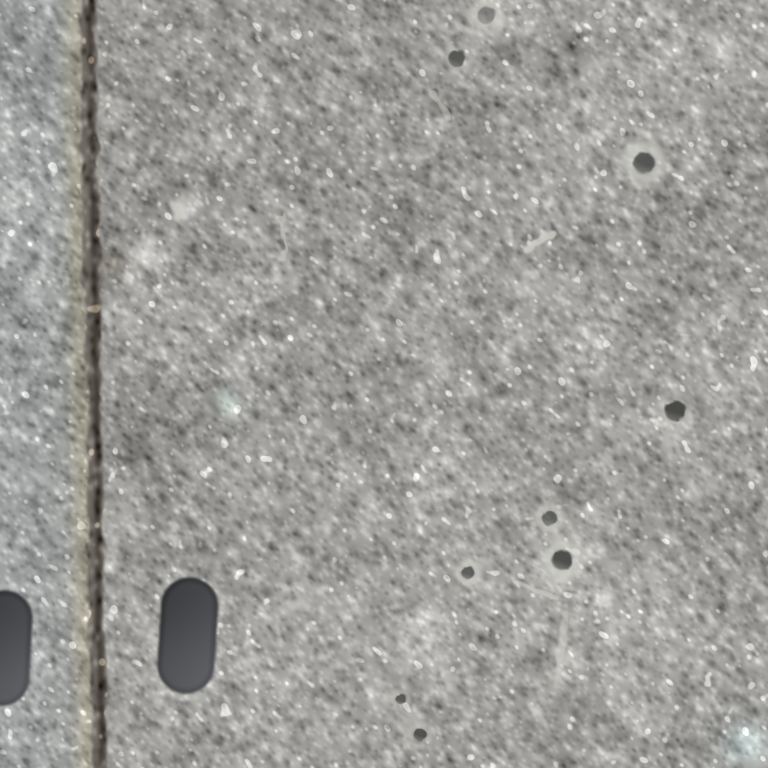
Give the GLSL for this texture, as a three.js fragment shader.

```glsl
// Weathered concrete slab: a dirty vertical joint, two rounded slots, small
// air holes with pale rims, and scuffs. The grain is layered cellular noise:
// soft random dabs, one per cell, stretched along a falling diagonal.

varying vec2 vUv;

vec3 hash3(vec2 cell) {
  vec3 p = fract(cell.xyx * vec3(0.1031, 0.1030, 0.0973));
  p += dot(p, p.yxz + 33.33);
  return fract((p.xxy + p.yzz) * p.zyx);
}

// Sum of signed soft dabs scattered one per cell, roughly -1 to 1.
float dabs(vec2 p) {
  vec2 cell = floor(p);
  float sum = 0.0;
  for (int j = -1; j <= 1; j++) {
    for (int i = -1; i <= 1; i++) {
      vec2 c = cell + vec2(float(i), float(j));
      vec3 h = hash3(c + 200.0);
      vec2 d = p - c - h.xy;
      sum += (h.z * 2.0 - 1.0) * exp(-5.0 * dot(d, d));
    }
  }
  return sum;
}

float capsule(vec2 p, vec2 a, vec2 b, float radius) {
  vec2 ab = b - a;
  float t = clamp(dot(p - a, ab) / dot(ab, ab), 0.0, 1.0);
  return length(p - a - ab * t) - radius;
}

float glow(vec2 p, vec2 center, vec2 size) {
  vec2 d = (p - center) / size;
  return exp(-dot(d, d));
}

// Pale ragged streak between two points.
void scuff(inout vec3 col, vec2 p, vec2 a, vec2 b, float width, float strength) {
  float d = capsule(p, a, b, 0.0);
  col = mix(col, vec3(0.82, 0.82, 0.79), strength * (1.0 - smoothstep(0.3 * width, width, d)));
}

// Air hole: pale halo, dark pit, lit lower edge.
void hole(inout vec3 col, vec2 p, vec2 center, float radius, float halo, float depth) {
  vec2 d = p - center;
  float r = length(d);
  float ring = exp(-pow((r - 1.4 * radius) / (0.6 * radius), 2.0));
  col = mix(col, vec3(0.80, 0.80, 0.77), halo * ring);
  float shade = 0.29 + 0.14 * smoothstep(0.0, radius, -d.y - 0.3 * d.x);
  float pit = 1.0 - smoothstep(0.75 * radius, 1.1 * radius, r);
  col = mix(col, vec3(shade, shade, shade * 0.98), pit * depth);
}

// Recessed slot with a dark upper wall and a lighter floor.
void slot(inout vec3 col, vec2 p, vec2 top, vec2 bottom, float radius) {
  float d = capsule(p, top, bottom, radius);
  col += 0.06 * exp(-pow((d - 0.006) / 0.005, 2.0));
  float drop = smoothstep(top.y + radius, bottom.y - radius, p.y);
  float lit = 0.26 + 0.10 * drop + 0.8 * (p.x - top.x);
  lit -= 0.05 * smoothstep(-0.010, -0.002, d);
  col = mix(col, lit * vec3(0.98, 1.0, 1.04), 1.0 - smoothstep(-0.003, 0.003, d));
}

void main() {
  vec2 p = vUv;
  vec2 diag = vec2(p.x - p.y, p.x + p.y) * 0.7071;

  // Slab tone: broad stains, mottling, slanted grain and bright flecks
  float mottle = dabs(p * 26.0 + 7.0);
  float grain = dabs(diag * vec2(60.0, 105.0));
  float fine = dabs(diag * vec2(125.0, 180.0) + 31.0);
  float tone = 0.612 + 0.05 * dabs(p * 7.0) + 0.07 * mottle + 0.14 * grain + 0.11 * fine;
  tone += 0.22 * smoothstep(0.50, 0.95, dabs(diag * vec2(72.0, 95.0) + 57.0));
  tone += 0.025 * (1.0 - smoothstep(0.0, 0.45, p.y));
  vec3 col = tone * vec3(1.005, 1.0, 0.98);
  col += vec3(-0.010, 0.004, 0.010) * (1.0 - smoothstep(0.06, 0.12, p.x));

  // Pale and dark stains
  vec2 rag = p + 0.006 * vec2(grain, mottle);
  col += 0.12 * glow(rag, vec2(0.56, 0.19), vec2(0.035, 0.045));
  col += 0.09 * glow(rag, vec2(0.735, 0.275), vec2(0.045, 0.04));
  col += 0.08 * glow(rag, vec2(0.63, 0.975), vec2(0.05, 0.03));
  col += 0.08 * glow(rag, vec2(0.87, 0.44), vec2(0.03, 0.04));
  col += 0.20 * glow(rag, vec2(0.190, 0.668), vec2(0.018, 0.025));
  col += vec3(0.12, 0.16, 0.15) * glow(rag, vec2(0.297, 0.477), vec2(0.016, 0.014));
  col += vec3(0.08, 0.13, 0.14) * glow(rag, vec2(0.970, 0.030), vec2(0.030, 0.025));
  col -= 0.13 * glow(rag, vec2(0.915, 0.028), vec2(0.025, 0.015));
  col -= 0.06 * glow(rag, vec2(0.25, 0.66), vec2(0.04, 0.03));
  scuff(col, rag, vec2(0.233, 0.732), vec2(0.236, 0.724), 0.016, 0.85);

  // Scratches
  scuff(col, rag, vec2(0.686, 0.676), vec2(0.716, 0.695), 0.008, 0.8);
  scuff(col, rag, vec2(0.368, 0.720), vec2(0.369, 0.665), 0.005, 0.5);
  scuff(col, rag, vec2(0.671, 0.241), vec2(0.725, 0.223), 0.005, 0.6);
  scuff(col, rag, vec2(0.736, 0.200), vec2(0.727, 0.108), 0.007, 0.5);
  scuff(col, rag, vec2(0.560, 0.878), vec2(0.583, 0.844), 0.005, 0.5);

  // Joint: uneven edges, tan fringe, gritty dark fill
  float across = p.x - mix(0.130, 0.1145, p.y) - 0.003 * dabs(vec2(3.0, p.y * 22.0));
  float halfWidth = 0.0105 + 0.005 * dabs(vec2(9.0, p.y * 45.0)) + 0.004 * glow(p, vec2(p.x, 0.66), vec2(1.0, 0.04));
  float grit = dabs(p * vec2(120.0, 85.0) + 13.0);
  col += vec3(0.02, 0.01, -0.035) * exp(-pow((across + 0.018) / 0.014, 2.0));
  col -= vec3(0.09, 0.10, 0.12) * glow(rag, vec2(0.145, 0.655), vec2(0.022, 0.025));
  float core = exp(-pow((across - 0.003) / 0.005, 2.0));
  vec3 fill = vec3(0.43, 0.41, 0.385) - 0.15 * core + 0.17 * grit;
  fill += vec3(0.28, 0.25, 0.21) * smoothstep(0.45, 0.85, dabs(p * vec2(75.0, 60.0) + 41.0));
  col = mix(col, fill, 1.0 - smoothstep(halfWidth - 0.004, halfWidth + 0.003, abs(across)));

  // Slots
  slot(col, p, vec2(0.247, 0.211), vec2(0.242, 0.134), 0.037);
  slot(col, p, vec2(0.006, 0.195), vec2(0.002, 0.117), 0.036);

  // Air holes
  vec2 chip = p + 0.002 * vec2(grain, fine);
  hole(col, chip, vec2(0.595, 0.924), 0.012, 0.25, 0.85);
  hole(col, chip, vec2(0.633, 0.980), 0.012, 0.45, 0.50);
  hole(col, chip, vec2(0.839, 0.788), 0.015, 0.65, 0.85);
  hole(col, chip, vec2(0.879, 0.465), 0.014, 0.30, 1.00);
  hole(col, chip, vec2(0.716, 0.325), 0.010, 0.60, 0.75);
  hole(col, chip, vec2(0.732, 0.271), 0.014, 0.70, 0.95);
  hole(col, chip, vec2(0.609, 0.254), 0.009, 0.70, 0.80);
  hole(col, chip, vec2(0.521, 0.090), 0.007, 0.50, 0.80);
  hole(col, chip, vec2(0.546, 0.043), 0.009, 0.45, 0.90);

  gl_FragColor = vec4(clamp(col, 0.0, 1.0), 1.0);
}
```
